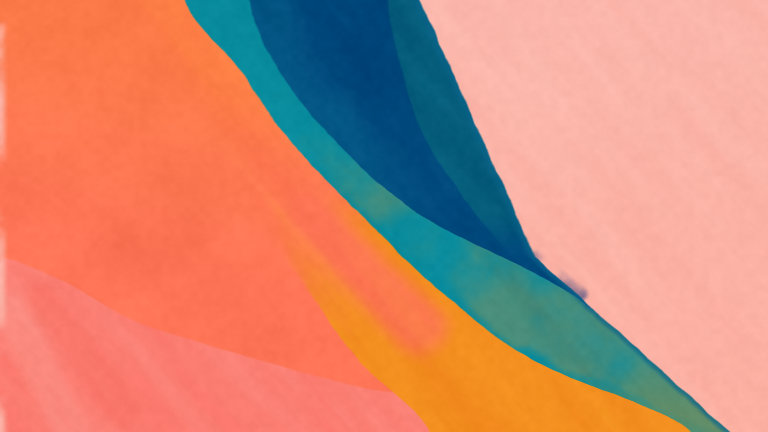
Write a Shadertoy shader that draws this background.

```glsl
#define CORAL vec3(0.99, 0.455, 0.335)
#define TANGERINE vec3(0.99, 0.49, 0.27)
#define ROSE vec3(0.985, 0.495, 0.45)
#define BLUSH vec3(0.985, 0.70, 0.65)
#define ORANGE vec3(0.95, 0.55, 0.12)
#define TEAL vec3(0.03, 0.54, 0.61)
#define OLIVE vec3(0.33, 0.55, 0.45)
#define NAVY vec3(0.0, 0.28, 0.48)
#define PETROL vec3(0.02, 0.36, 0.48)
#define EDGE_SOFTNESS 0.0035
#define EDGE_WOBBLE 0.010
#define GRAIN 0.035

float hash(vec2 p) {
    p = fract(p * vec2(0.1031, 0.1137));
    p += dot(p, p.yx + 33.33);
    return fract((p.x + p.y) * p.x * 37.0);
}

float noise(vec2 p) {
    vec2 i = floor(p), f = fract(p);
    f = f * f * (3.0 - 2.0 * f);
    return mix(mix(hash(i), hash(i + vec2(1, 0)), f.x),
               mix(hash(i + vec2(0, 1)), hash(i + vec2(1, 1)), f.x), f.y);
}

float fbm(vec2 p) {
    float sum = 0.0, amp = 0.5;
    for (int i = 0; i < 5; i++) {
        sum += amp * noise(p);
        p = mat2(1.6, 1.2, -1.2, 1.6) * p + 7.3;
        amp *= 0.5;
    }
    return sum;
}

// Smooth curve through evenly spaced heights, t from 0 to 1
float curve(float t, float k[7]) {
    float s = clamp(t, 0.0, 1.0) * 6.0;
    int i = min(int(s), 5);
    float f = s - float(i);
    float a = k[max(i - 1, 0)], b = k[i], c = k[i + 1], d = k[min(i + 2, 6)];
    return b + 0.5 * f * (c - a + f * (2.0*a - 5.0*b + 4.0*c - d + f * (3.0*(b - c) + d - a)));
}

float cover(float d) {
    return smoothstep(-EDGE_SOFTNESS, EDGE_SOFTNESS, d);
}

// Soft brush stroke from a to b
float stroke(vec2 p, vec2 a, vec2 b, float width) {
    vec2 ab = b - a;
    float h = clamp(dot(p - a, ab) / dot(ab, ab), 0.0, 1.0);
    return 1.0 - smoothstep(0.3 * width, width, length(p - a - ab * h));
}

void mainImage(out vec4 fragColor, in vec2 fragCoord) {
    // Canvas heights, measured down from the top left
    vec2 p = vec2(fragCoord.x, iResolution.y - fragCoord.y) / iResolution.y;
    p.x *= iResolution.y / iResolution.x * 16.0 / 9.0;
    float y = p.y;

    // Paint texture: cloudy mottling and streaks along the slope
    float cloud = fbm(p * 7.0) - 0.48;
    vec2 along = vec2(dot(p, vec2(0.64, 0.77)), dot(p, vec2(0.77, -0.64)));
    float streak = fbm(along * vec2(3.0, 22.0) + 4.0) - 0.48;
    float x = p.x + EDGE_WOBBLE * (fbm(p * 28.0) - 0.48);

    // Band edges from left to right
    float orangeEdge = curve(y, float[7](0.324, 0.44, 0.544, 0.613, 0.713, 0.829, 0.995));
    float tealEdge = curve(y, float[7](0.428, 0.558, 0.678, 0.840, 1.012, 1.234, 1.602));
    float navyEdge = curve(y, float[7](0.574, 0.648, 0.782, 0.977, 1.30, 1.51, 1.70));
    float petrolEdge = curve(y, float[7](0.898, 0.931, 0.991, 1.106, 1.25, 1.45, 1.65));
    float blushEdge = max(0.972 + 0.45 * y, 1.222 + 1.11 * (y - 0.579));

    // Coral field, warmer near the top
    float warm = smoothstep(0.55, 0.0, y - 0.25 * p.x);
    vec3 col = mix(CORAL, TANGERINE, warm * 0.65) + 0.06 * cloud;

    // Rose hill with darker strokes in the lower left
    float hill = curve(p.x / 0.9, float[7](0.595, 0.653, 0.738, 0.789, 0.833, 0.875, 0.907));
    vec3 rose = ROSE + vec3(0.0, 0.09, 0.09) * streak;
    rose = mix(rose, CORAL + vec3(-0.02, -0.02, 0.05), 0.5 * stroke(p, vec2(0.10, 0.69), vec2(0.29, 0.95), 0.06));
    rose += vec3(0.0, 0.05, 0.05) * stroke(p, vec2(0.02, 0.72), vec2(0.17, 1.0), 0.06);
    col = mix(col, rose, cover(y - hill + 0.3 * (x - p.x)));
    col = mix(col, BLUSH, smoothstep(0.022, 0.0, p.x) * smoothstep(-0.05, 0.2, cloud + 0.05));

    // Orange strip with a coral wedge inside
    vec3 strip = mix(TANGERINE, CORAL, smoothstep(0.15, 0.45, y) * 0.7);
    strip = mix(strip, ORANGE, smoothstep(0.48, 0.82, y + 0.2 * streak));
    float rim = smoothstep(0.09, 0.0, tealEdge - x) * smoothstep(0.42, 0.56, y);
    strip = mix(strip, CORAL, 0.8 * stroke(p, vec2(0.73, 0.50), vec2(0.97, 0.75), 0.10));
    strip = mix(strip, ORANGE, rim) + vec3(0.03, 0.08, 0.03) * streak;
    float stripSoft = mix(0.04, EDGE_SOFTNESS, smoothstep(0.4, 0.75, y));
    col = mix(col, strip, smoothstep(-stripSoft, stripSoft, x - orangeEdge));

    // Teal band, turning olive toward the lower tip
    float olive = smoothstep(0.25, 0.95, y + 1.1 * cloud) * 0.85;
    olive *= smoothstep(0.0, 0.06, x - tealEdge + 0.15 * cloud);
    vec3 teal = mix(TEAL, OLIVE, olive);
    teal = mix(teal, vec3(0.42, 0.54, 0.36), 0.7 * smoothstep(0.82, 0.98, y));
    teal += vec3(0.02, 0.06, 0.06) * streak;
    col = mix(col, teal, cover(x - tealEdge));

    // Navy band with a lighter left flank and a petrol facet
    float flank = smoothstep(0.16, 0.02, x - navyEdge + 0.25 * cloud) * smoothstep(0.55, 0.25, y);
    vec3 navy = mix(NAVY, vec3(0.02, 0.36, 0.53), 0.75 * flank);
    navy = mix(navy, PETROL, cover(x - petrolEdge) * smoothstep(0.60, 0.48, y));
    navy += vec3(0.02, 0.06, 0.05) * (streak + cloud);
    col = mix(col, navy, cover(x - navyEdge));

    // Thin blue fringe on the right side
    float fringe = smoothstep(0.025, 0.004, blushEdge - x);
    col = mix(col, vec3(0.04, 0.39, 0.54), 0.7 * fringe);

    // Pale blush field and a dusty violet smudge at the corner
    vec3 blush = BLUSH + vec3(0.0, 0.025, 0.035) * (0.5 - y) + vec3(0.01, 0.05, 0.05) * streak;
    float smudge = stroke(p, vec2(1.24, 0.595), vec2(1.345, 0.68), 0.022);
    blush = mix(blush, vec3(0.40, 0.36, 0.52), smudge * smoothstep(-0.2, 0.15, cloud));
    col = mix(col, blush, cover(x - blushEdge));

    col += GRAIN * (fbm(p * 60.0) - 0.48);
    fragColor = vec4(clamp(col, 0.0, 1.0), 1.0);
}
```
